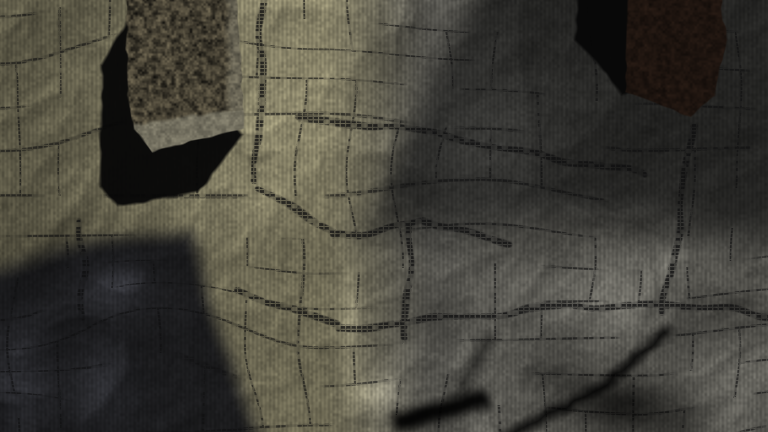
A Shadertoy shader for this texture:

```glsl
// Crumpled woven tarp under two weathered bricks in broken sunlight.
// Polygons place bricks and shadows, ridged noise lights the folds,
// and segments with warped rows and columns carry the stitching.
#define SUNLIT vec3(.53, .51, .405)
#define OVERCAST vec3(.385, .38, .355)
#define SHADE vec3(.125, .125, .12)
#define COOL_SHADE vec3(.085, .087, .098)
#define THREAD vec3(.055, .055, .058)
#define FOLD_CONTRAST 1.5
#define WEAVE_PERIOD .0098
#define STITCH_CELL vec2(.0125, .0085)
#define SEAM_WIDTH .0075
#define GRID vec2(9, 11)

float hash(vec2 p) {
  vec3 q = fract(p.xyx * .1031);
  q += dot(q, q.yzx + 33.33);
  return fract((q.x + q.y) * q.z);
}
float noise(vec2 p) {
  vec2 i = floor(p), f = fract(p);
  f = f * f * (3. - 2. * f);
  return mix(mix(hash(i), hash(i + vec2(1, 0)), f.x),
    mix(hash(i + vec2(0, 1)), hash(i + 1.), f.x), f.y);
}
vec2 jitter(vec2 p) { return vec2(noise(p), noise(p + 31.)) - .5; }
// Cloth height: sharp creases between smooth facets
float folds(vec2 p) {
  float h = 0., a = .5;
  p += .12 * noise(p * 5.);
  for (int i = 0; i < 4; i++) {
    h += a * abs(2. * noise(p * 4.5) - 1.);
    p = mat2(1.5, 1.1, -1.1, 1.5) * p + 7.3;
    a *= .48;
  }
  return h;
}
float segment(vec2 p, vec2 a, vec2 b) {
  vec2 e = b - a, w = p - a;
  return length(w - e * clamp(dot(w, e) / dot(e, e), 0., 1.));
}
float polygon(vec2 p, vec2 v[6]) {
  float d = 1e3, side = 1.;
  for (int i = 0; i < 6; i++) {
    vec2 a = v[i], b = v[(i + 5) % 6], e = b - a, w = p - a;
    d = min(d, segment(p, a, b));
    bvec3 c = bvec3(p.y >= a.y, p.y < b.y, e.x * w.y > e.y * w.x);
    if (all(c) || all(not(c))) side = -side;
  }
  return side * d;
}
float inside(float d, float soft) { return 1. - smoothstep(-soft, soft, d); }
float blob(vec2 p, float x, float y, float w, float h) {
  vec2 q = (p - vec2(x, y)) / vec2(w, h);
  return exp(-dot(q, q));
}
// Main seams and the finer network between them, cut into ticks
float stitching(vec2 p) {
  vec4 seams[12] = vec4[12](
    vec4(.69, .735, 1.11, .665), vec4(1.11, .665, 1.49, .593),
    vec4(.6, .56, .78, .455), vec4(.78, .45, .98, .488),
    vec4(.98, .488, 1.18, .43), vec4(.55, .32, .78, .247),
    vec4(.78, .24, 1.48, .3), vec4(1.48, .3, 1.8, .27),
    vec4(.605, 1, .59, .58), vec4(.95, .48, .943, .22),
    vec4(1.6, .7, 1.54, .28), vec4(.19, .49, .19, .27));
  vec2 w = p + .022 * jitter(p * 13.);
  float seam = 1e3;
  for (int i = 0; i < 12; i++) seam = min(seam, segment(w, seams[i].xy, seams[i].zw));
  vec2 g = p * GRID + vec2(.45 * noise(p * 5. + 9.), 1.7 * noise(p * vec2(2.7, 4)));
  vec2 line = abs(fract(g) - .5) / GRID;
  float rows = inside(line.y - .003, .002) * smoothstep(.43, .56, noise(p * vec2(6, 9) + 17.));
  float columns = inside(line.x - .0025, .002) * step(.52, hash(floor(g + vec2(0, .5)) + 4.));
  vec2 cell = p / STITCH_CELL, gap = abs(fract(cell) - .5);
  float tick = inside(max(gap.x - .4, gap.y - .36), .14) * step(.25, hash(floor(cell)));
  return max(inside(seam - SEAM_WIDTH, .003), .8 * max(rows, columns)) * mix(.3, 1., tick);
}

void mainImage(out vec4 fragColor, in vec2 fragCoord) {
  vec2 p = fragCoord / iResolution.y, rough = p + .007 * jitter(p * 45.);
  float px = 1.2 / iResolution.y, cloud = noise(p * 7.), grain = noise(p * 150.);
  // Sunlit cloth, greyer toward the right
  vec3 c = SUNLIT * mix(.69, 1., smoothstep(.05, .65, p.x)) * mix(.8, 1., smoothstep(.2, .75, p.y));
  c = mix(c, OVERCAST * mix(.62, 1., cloud), smoothstep(.72, 1.02, p.x));
  c *= 1. + .3 * blob(p, 1.4, .4, .22, .1) + .35 * blob(p, .81, .25, .025, .15);
  // Broad diagonal shadow and cool lower left shadow
  float sway = cloud - .5;
  float diagonal = smoothstep(-.05, .07, p.x - .575 - .52 * p.y + .05 * sway)
    * smoothstep(.38, .57, p.y + .1 * sway);
  c = mix(c, SHADE * (1. + .6 * blob(p, 1.12, .68, .2, .2)), diagonal * .93);
  float cool = polygon(p + .04 * sway, vec2[6](vec2(-.2, -.1), vec2(-.2, .34),
    vec2(.2, .43), vec2(.44, .46), vec2(.51, .27), vec2(.63, -.1)));
  c = mix(c, COOL_SHADE * (1. + .9 * blob(p, .05, .12, .07, .12) + .8 * blob(p, .24, .1, .08, .1)
    + 1.2 * blob(p, .27, .34, .08, .06)), inside(cool, .035) * .95);
  // Fold lighting, weave and stitching
  float relief = folds(p + vec2(-.01, .012)) - folds(p);
  c *= clamp(1. + FOLD_CONTRAST * relief, .5, 1.6) * mix(.9, 1.1, grain);
  c *= 1. + .06 * sin(6.2832 * p.x / WEAVE_PERIOD);
  c = mix(c, THREAD, stitching(p) * .78);
  // Bottom folds and crevices
  float fold = min(segment(rough, vec2(1.54, .23), vec2(1.39, .1)), segment(rough, vec2(1.39, .1), vec2(1.17, -.01)));
  c *= (1. - .85 * inside(fold - .012, .018)) * (1. - .72 * blob(p, 1.44, .06, .12, .07));
  c *= 1. - .92 * inside(segment(rough, vec2(.93, .025), vec2(1.11, .075)) - .022, .02);
  c *= 1. - .55 * inside(segment(p, vec2(1.07, .11), vec2(1.13, .21)) - .01, .03);
  c *= 1. + .5 * blob(p, .87, .09, .06, .035);
  // Shadows beside the bricks
  float shadow = min(polygon(rough, vec2[6](vec2(.3, .96), vec2(.235, .85), vec2(.231, .57),
    vec2(.273, .523), vec2(.46, .555), vec2(.562, .69))),
    polygon(rough, vec2[6](vec2(1.343, 1.05), vec2(1.47, 1.05), vec2(1.48, .79),
    vec2(1.44, .78), vec2(1.39, .845), vec2(1.332, .907))));
  c = mix(c, vec3(.027), inside(shadow, .005) * .96);
  // Bricks: gritty with pale faces, then dim red-brown
  float grit = .6 * noise(p * 95.) + .4 * noise(p * 190.);
  float pale = max(inside(rough.y - .711 - .15 * (rough.x - .31), .006), .7 * smoothstep(.515, .54, rough.x));
  vec3 stone = mix(vec3(.26, .24, .19) * mix(.25, 1.75, grit), vec3(.47, .455, .39) * mix(.75, 1.2, grit), pale);
  c = mix(c, stone, inside(polygon(rough, vec2[6](vec2(.294, 1.05), vec2(.547, 1.05),
    vec2(.565, .704), vec2(.352, .65), vec2(.308, .699), vec2(.294, .8))), px));
  c = mix(c, vec3(.115, .078, .058) * mix(.6, 1.4, grit), inside(polygon(rough, vec2[6](vec2(1.454, 1.05),
    vec2(1.662, 1.05), vec2(1.681, .907), vec2(1.655, .78), vec2(1.597, .729), vec2(1.447, .787))), px));
  fragColor = vec4(c, 1);
}
```
